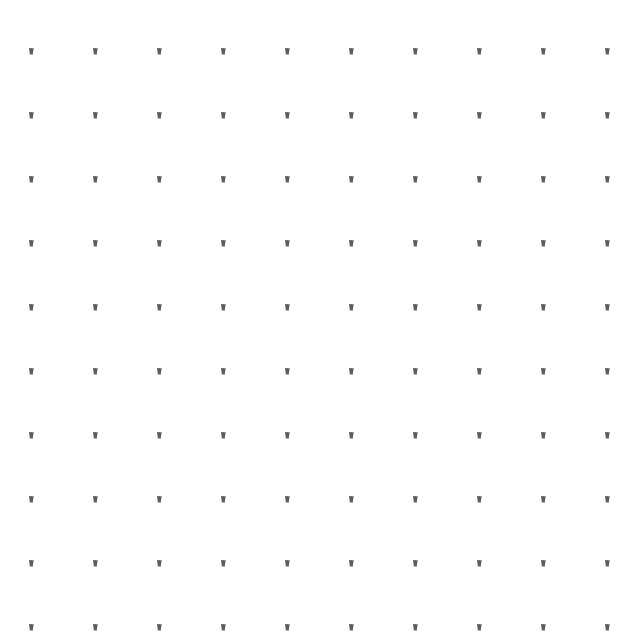
A Shadertoy shader for this pattern:

```glsl
// Sparse grid of tiny dark grey tapered pegs on white, ten by ten, tiling seamlessly.

const float REPEATS = 10.0;
const vec2 PEG_CENTER = vec2(0.489, 0.199);
const vec3 PAPER = vec3(1.0);
const vec3 PEG_GREY = vec3(0.365);

// Signed distance to the line a-b, negative on its right side
float edgeDistance(vec2 p, vec2 a, vec2 b) {
    vec2 along = normalize(b - a);
    return dot(p - a, vec2(-along.y, along.x));
}

// Convex quad with corners listed clockwise, negative inside
float quadDistance(vec2 p, vec2 a, vec2 b, vec2 c, vec2 d) {
    return max(max(edgeDistance(p, a, b), edgeDistance(p, b, c)),
               max(edgeDistance(p, c, d), edgeDistance(p, d, a)));
}

// Peg with a slightly slanted top and a narrower foot
float pegDistance(vec2 p) {
    vec2 topLeft = vec2(-0.036, 0.051);
    vec2 topRight = vec2(0.036, 0.046);
    vec2 footRight = vec2(0.023, -0.050);
    vec2 footLeft = vec2(-0.023, -0.050);
    return quadDistance(p, topLeft, topRight, footRight, footLeft);
}

// Coverage of a shape over one pixel
float coverage(float dist, float pixel) {
    return clamp(0.5 - dist / pixel, 0.0, 1.0);
}

void mainImage(out vec4 fragColor, in vec2 fragCoord) {
    // Repeat the cell a whole number of times
    vec2 uv = fragCoord / iResolution.xy;
    vec2 cell = fract(uv * REPEATS);
    float pixel = REPEATS / min(iResolution.x, iResolution.y);

    float peg = coverage(pegDistance(cell - PEG_CENTER), pixel);
    fragColor = vec4(mix(PAPER, PEG_GREY, peg), 1.0);
}
```
